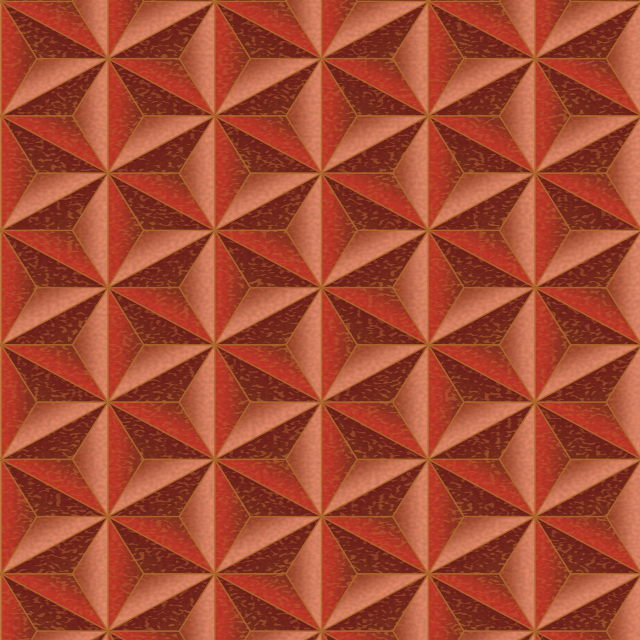
Reproduce this pattern procedurally as a Shadertoy shader.

```glsl
// Faceted triangular pyramids in red, maroon and coral with gold seams and flecks.

vec2 hashGradient(vec2 cell) {
    float h = fract(sin(dot(cell, vec2(127.1, 311.7))) * 43758.5);
    return vec2(cos(6.2832 * h), sin(6.2832 * h));
}

float gradientNoise(vec2 p) {
    vec2 i = floor(p), f = p - i;
    vec2 u = f * f * f * (f * (f * 6.0 - 15.0) + 10.0);
    float a = dot(hashGradient(i), f);
    float b = dot(hashGradient(i + vec2(1, 0)), f - vec2(1, 0));
    float c = dot(hashGradient(i + vec2(0, 1)), f - vec2(0, 1));
    float d = dot(hashGradient(i + vec2(1, 1)), f - vec2(1, 1));
    return mix(mix(a, b, u.x), mix(c, d, u.x), u.y);
}

// Short, slightly wavering horizontal dashes
float goldFlecks(vec2 uv) {
    uv.y += 0.006 * gradientNoise(uv * 45.0);
    float fine = gradientNoise(uv * vec2(115.0, 235.0));
    float patches = gradientNoise(uv * 38.0 + 7.0);
    return smoothstep(0.04, 0.34, fine + 0.25 * patches);
}

void mainImage(out vec4 fragColor, in vec2 fragCoord) {
    vec2 uv = fragCoord / iResolution.xy;
    float pixel = 1.0 / min(iResolution.x, iResolution.y);

    // Sheared lattice: six columns, alternate ones shifted by half a side
    vec2 p = (uv - vec2(0.002, 0.819)) / vec2(0.1668, 0.1789);
    p.y -= 0.5 * p.x;
    vec2 f = fract(p);
    bool pointsLeft = f.x + f.y > 1.0;
    if (pointsLeft) f = 1.0 - f;

    // The smallest barycentric weight selects the facet
    vec3 w = vec3(f.x, f.y, 1.0 - f.x - f.y);
    float low = min(w.x, min(w.y, w.z));
    float high = max(w.x, max(w.y, w.z));
    float middle = 1.0 - low - high;
    float rise = 3.0 * low; // 0 on the base edge, 1 at the apex

    int facet = low == w.x ? 0 : (low == w.y ? 1 : 2);
    if (pointsLeft) facet = (facet + 1) % 3;

    // Facet shading: 0 red, 1 coral, 2 maroon
    vec3 color;
    float fleckAmount;
    if (facet == 0) {
        color = mix(vec3(0.73, 0.21, 0.15), vec3(0.50, 0.19, 0.12), smoothstep(0.1, 1.0, rise));
        fleckAmount = 0.25 + 0.35 * rise;
    } else if (facet == 1) {
        color = mix(vec3(0.84, 0.50, 0.38), vec3(0.59, 0.25, 0.15), smoothstep(0.1, 1.0, rise));
        fleckAmount = 0.35 * smoothstep(0.25, 1.0, rise);
    } else {
        color = mix(vec3(0.43, 0.12, 0.10), vec3(0.46, 0.18, 0.11), rise);
        fleckAmount = 0.35 + 0.25 * rise;
    }
    color *= 1.0 + 0.12 * gradientNoise(uv * vec2(150.0, 190.0) + 31.0);
    color = mix(color, vec3(0.73, 0.42, 0.20), fleckAmount * goldFlecks(uv));

    // Gold seams on the base edges and on the ridges to the apex
    float seam = 0.16 * min(low, (middle - low) / 1.732);
    float line = 1.0 - smoothstep(0.0012 - 0.6 * pixel, 0.0012 + 0.6 * pixel, seam);
    color = mix(color, vec3(0.68, 0.41, 0.17), 0.9 * line);

    fragColor = vec4(color, 1.0);
}
```
